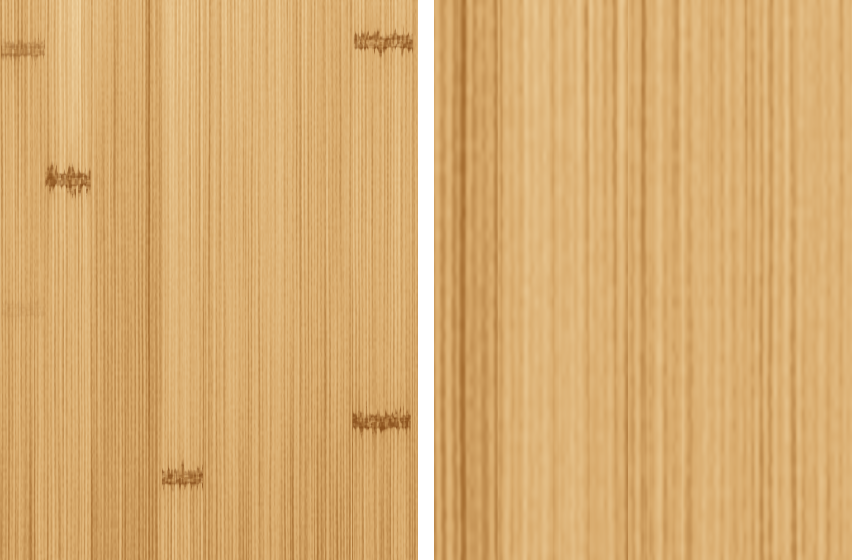
Left, the full canvas; right, a detail of the centre.
Give the GLSL for this texture, as a Shadertoy shader.

```glsl
// Pale bamboo board: glued vertical strips with fine fibres and scorched-looking nodes.

float hash(vec2 p) {
    vec3 q = fract(p.xyx * vec3(0.1031, 0.1030, 0.0973));
    q += dot(q, q.yzx + 33.33);
    return fract((q.x + q.y) * q.z);
}

float noise(vec2 p) {
    vec2 i = floor(p), f = fract(p);
    f = f * f * (3.0 - 2.0 * f);
    return mix(mix(hash(i), hash(i + vec2(1, 0)), f.x),
               mix(hash(i + vec2(0, 1)), hash(i + vec2(1, 1)), f.x), f.y);
}

// Strips: left edge, base tone
const vec2 strips[8] = vec2[8](
    vec2(-0.1, 0.0), vec2(0.108, 0.10), vec2(0.218, -0.10), vec2(0.384, 0.14),
    vec2(0.488, 0.08), vec2(0.690, 0.02), vec2(0.843, 0.02), vec2(0.988, -0.10));

// Nodes: left, right, height, strength
const vec4 nodes[6] = vec4[6](
    vec4(0.002, 0.108, 0.912, 0.50), vec4(0.108, 0.217, 0.680, 0.90),
    vec4(0.387, 0.486, 0.148, 0.90), vec4(0.846, 0.988, 0.926, 0.90),
    vec4(0.843, 0.983, 0.248, 1.00), vec4(0.004, 0.106, 0.447, 0.13));

// Closely spaced long fibres, nearly regular, crossed by tiny flecks
float grain(vec2 uv, float seed) {
    float x = uv.x + 0.0012 * (noise(vec2(uv.x * 20.0, uv.y * 9.0 + seed)) - 0.5);
    float phase = 7.0 * noise(vec2(x * 38.0 + seed, uv.y * 0.5));
    float depth = 0.06 + 0.30 * noise(vec2(x * 60.0 - seed, uv.y * 2.0));
    float ribs = depth * sin(x * 720.0 + phase);
    float wide = noise(vec2(x * 48.0 + seed, uv.y * 0.6)) - 0.5;
    float line = noise(vec2(x * 150.0 + seed, uv.y * 1.0)) - 0.5;
    float fine = noise(vec2(x * 290.0 + seed, uv.y * 3.0)) - 0.5;
    float fleck = noise(vec2(x * 330.0, uv.y * 150.0 + seed)) - 0.5;
    float hairline = smoothstep(0.70, 0.90, noise(vec2(x * 230.0 - seed, uv.y * 1.2 + 9.0)));
    return ribs + 0.16 * wide + 0.36 * line + 0.50 * fine + 0.24 * fleck - 0.28 * hairline;
}

// Band of upright scorched dashes with spikes and streaks; x = core, y = streaks
vec2 nodeMark(vec2 uv, vec4 node) {
    float inside = smoothstep(node.x - 0.001, node.x + 0.002, uv.x)
                 * (1.0 - smoothstep(node.y - 0.002, node.y + 0.001, uv.x));
    float d = uv.y - node.z + 0.004 * (noise(vec2(uv.x * 35.0, node.z * 70.0)) - 0.5);
    float fibre = noise(vec2(uv.x * 260.0, step(0.0, d) * 7.0 + node.z * 50.0));
    float reach = 0.012 + 0.030 * fibre * fibre * fibre;
    float body = 1.0 - smoothstep(reach * 0.6, reach * 1.1, abs(d));
    float dash = smoothstep(0.25, 0.75, noise(vec2(uv.x * 270.0, uv.y * 120.0)));
    float curl = smoothstep(0.35, 0.75, noise(vec2(uv.x * 90.0, uv.y * 260.0)));
    float rim = exp(-pow((d + 0.011) / 0.0022, 2.0)) + 0.5 * exp(-pow((d - 0.004) / 0.002, 2.0));
    float core = body * (0.16 + 0.46 * dash + 0.22 * curl + 0.25 * rim);
    float streak = exp(-abs(d) / 0.028) * smoothstep(0.25, 0.85, fibre);
    return inside * node.w * vec2(core, streak);
}

void mainImage(out vec4 fragColor, in vec2 fragCoord) {
    vec2 uv = fragCoord / iResolution.xy;

    // Strip tone, with a faint dark seam at each joint
    float tone = 0.0, seed = 0.0, seam = 0.0;
    for (int i = 0; i < 8; i++) {
        float edge = strips[i].x;
        tone = mix(tone, strips[i].y, smoothstep(edge - 0.002, edge + 0.002, uv.x));
        seed += 17.0 * step(edge, uv.x);
        seam += exp(-pow((uv.x - edge) / 0.0017, 2.0));
    }

    // Broad light: brighter at the top, with soft sheens and a deep golden streak
    tone += 0.07 + 0.36 * (uv.y - 0.5);
    tone += 0.40 * exp(-pow((uv.x - 0.175) / 0.04, 2.0)) * smoothstep(0.45, 1.0, uv.y);
    tone += 0.20 * exp(-pow((uv.x - 0.430) / 0.030, 2.0));
    tone -= 0.14 * exp(-pow((uv.x - 0.350) / 0.035, 2.0));
    tone += 0.12 * (noise(uv * vec2(9.0, 2.0) + 4.0) - 0.5);
    tone += grain(uv, seed) - 0.10 * seam;

    vec2 mark = vec2(0.0);
    for (int i = 0; i < 6; i++) mark += nodeMark(uv, nodes[i]);
    tone -= 0.60 * mark.y;

    // Tone to wood colour
    vec3 honey = vec3(0.85, 0.67, 0.425);
    vec3 cream = vec3(0.93, 0.81, 0.61);
    vec3 amber = vec3(0.65, 0.43, 0.19);
    vec3 umber = vec3(0.52, 0.29, 0.09);
    vec3 wood = tone > 0.0 ? mix(honey, cream, min(tone, 1.1))
                           : mix(honey, amber, min(-tone, 1.0));
    wood = mix(wood, umber, clamp(mark.x, 0.0, 0.9));
    fragColor = vec4(wood, 1.0);
}
```
